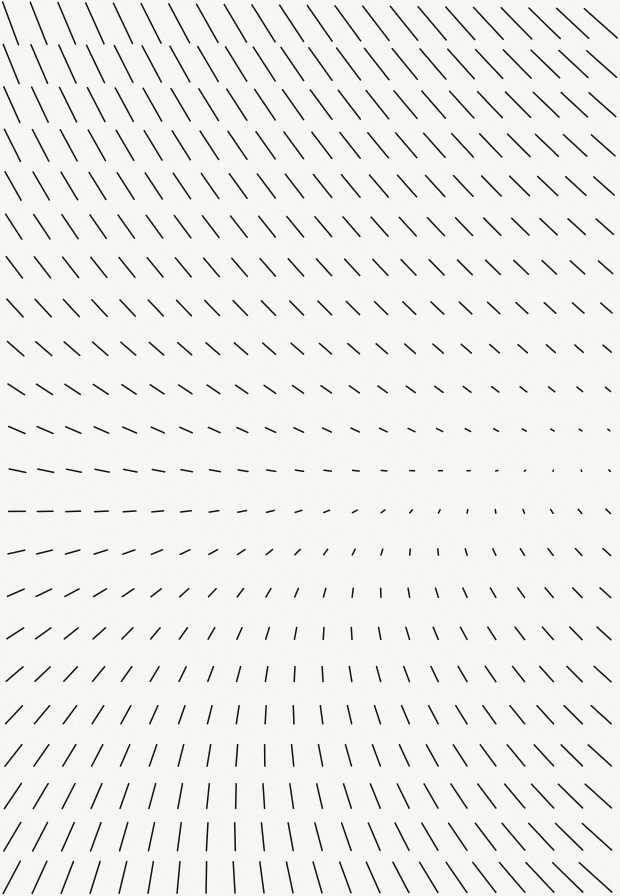
Write a Shadertoy shader that draws this pattern.

```glsl
// A sheet of thin ink strokes on warm paper, one stroke per grid cell.
// Stroke vectors are blended bilinearly from four corner vectors, so they
// turn and shrink around a calm point; rows far from the middle bow left.
#define SHEET vec2(530.0, 768.0)
#define CELLS 22.0
#define FIRST vec2(15.0, 20.0)
#define STEP vec2(24.1, 34.86)
#define CALM_ROW 11.0
#define STROKE_WIDTH 1.3
#define GRAIN 0.012
#define PAPER vec3(0.97, 0.965, 0.95)
#define INK vec3(0.07, 0.07, 0.06)

float hash(vec2 p) {
    return fract(sin(dot(p, vec2(12.9898, 78.233))) * 43758.5453);
}

float segmentDistance(vec2 p, vec2 a, vec2 b) {
    vec2 ab = b - a;
    float t = clamp(dot(p - a, ab) / max(dot(ab, ab), 0.0001), 0.0, 1.0);
    return length(p - a - ab * t);
}

// Full stroke vector, x right and y down, at grid position uv in 0..1
vec2 strokeVector(vec2 uv) {
    vec2 top = mix(vec2(13.5, 36.5), vec2(28.0, 25.0), uv.x);
    vec2 bottom = mix(vec2(14.5, -27.5), vec2(-27.6, -25.0), uv.x);
    return mix(top, bottom, uv.y);
}

// Stroke midpoint: regular grid with a leftward bow above and below the calm row
vec2 strokeCenter(vec2 cell, vec2 uv) {
    float rise = cell.y - CALM_ROW;
    float bow = rise < 0.0 ? mix(6.0, 7.5, uv.x) : mix(5.0, 12.0, uv.x);
    float reach = rise < 0.0 ? CALM_ROW : CELLS - 1.0 - CALM_ROW;
    return FIRST + cell * STEP - vec2(bow * abs(rise) / reach, 0.0);
}

void mainImage(out vec4 fragColor, in vec2 fragCoord) {
    vec2 p = fragCoord / iResolution.xy * SHEET;
    p.y = SHEET.y - p.y;
    float pixel = SHEET.y / iResolution.y;

    // Nearest stroke among the neighbouring cells
    vec2 home = floor((p - FIRST) / STEP + 0.5);
    float d = 1000.0;
    for (int j = -1; j <= 1; j++) {
        for (int i = -1; i <= 1; i++) {
            vec2 cell = clamp(home + vec2(i, j), 0.0, CELLS - 1.0);
            vec2 uv = cell / (CELLS - 1.0);
            vec2 center = strokeCenter(cell, uv);
            vec2 halfStroke = 0.5 * strokeVector(uv);
            d = min(d, segmentDistance(p, center - halfStroke, center + halfStroke));
        }
    }

    // Antialiased ink over faintly grained paper
    float ink = clamp(0.5 + (0.5 * STROKE_WIDTH - d) / pixel, 0.0, 1.0);
    vec3 paper = PAPER + GRAIN * (hash(floor(p / 1.5)) - 0.5);
    fragColor = vec4(mix(paper, INK, ink), 1.0);
}
```
